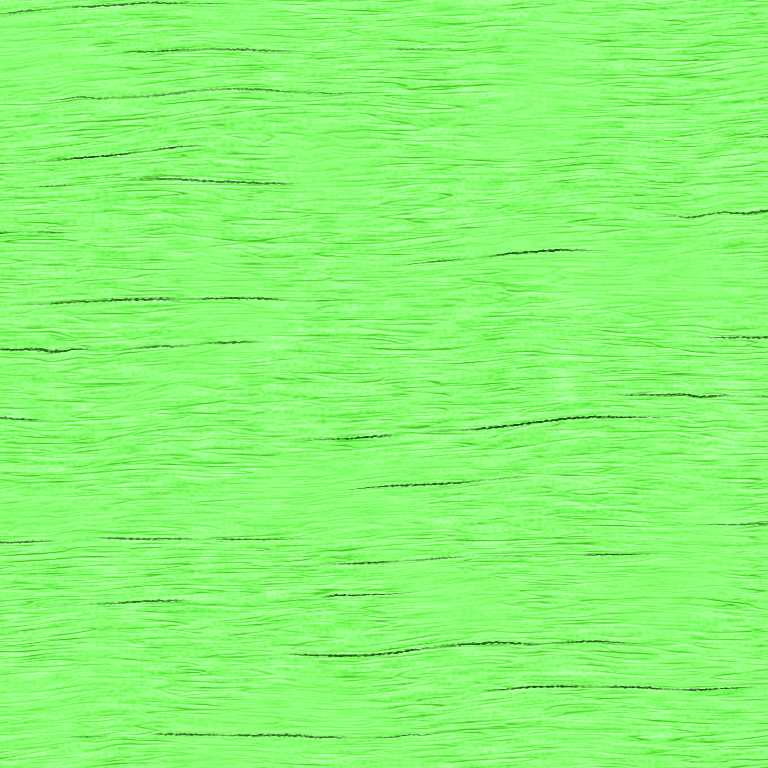
Give the GLSL for this texture, as a Shadertoy shader.

```glsl
// Green painted wood: fine horizontal fibres with a few thin dark cracks

vec2 hash2(vec2 c) {
    vec3 q = fract(c.xyx * vec3(0.1031, 0.1030, 0.0973));
    q += dot(q, q.yzx + 33.33);
    return fract((q.xx + q.yz) * q.zy);
}

float cornerSlope(vec2 cell, vec2 offset) {
    float angle = 6.2832 * hash2(cell).x;
    return dot(vec2(cos(angle), sin(angle)), offset);
}

// Gradient noise, roughly -0.7 to 0.7
float noise(vec2 p) {
    vec2 i = floor(p), f = p - i;
    vec2 u = f * f * f * (f * (f * 6.0 - 15.0) + 10.0);
    vec2 e = vec2(1.0, 0.0);
    return mix(mix(cornerSlope(i, f), cornerSlope(i + e, f - e), u.x),
               mix(cornerSlope(i + e.yx, f - e.yx), cornerSlope(i + 1.0, f - 1.0), u.x), u.y);
}

// Bend the straight grain; a few spots curl more strongly
vec2 bendGrain(vec2 p) {
    float curl = 0.001 + 0.005 * smoothstep(0.25, 0.5, noise(p * vec2(6.0, 9.0) + 31.0));
    p.y -= 0.03 * p.x;
    p.y += 0.026 * noise(p * vec2(2.5, 4.0) + 5.0);
    p.y += 0.006 * noise(p * vec2(7.0, 14.0) + 13.0);
    p.y += curl * noise(p * vec2(24.0, 32.0));
    return p;
}

// Thin grooves of even width along one level of a stretched noise
float groove(vec2 p, vec2 stretch) {
    vec2 q = p * stretch + 17.0;
    float level = noise(q) - 0.09;
    float steepness = abs(noise(q + vec2(0.0, 0.06)) - 0.09 - level) / 0.06;
    float away = abs(level) / (stretch.y * max(steepness, 0.35));
    float depth = smoothstep(-0.2, 0.25, noise(p * stretch * vec2(1.6, 0.6) + 47.0));
    return depth * (1.0 - smoothstep(0.0003, 0.0013, away));
}

float allGrooves(vec2 p) {
    float deep = max(groove(p, vec2(4.0, 75.0)), 0.9 * groove(p + 3.0, vec2(6.0, 105.0)));
    return max(deep, 0.8 * groove(p + 7.0, vec2(9.0, 140.0)));
}

// Long ragged cracks, one per horizontal band, wrapping at the sides
float cracks(vec2 p, float pixel) {
    float cover = 0.0;
    for (float i = 0.0; i < 18.0; i++) {
        vec2 place = hash2(vec2(i, 3.0)), shape = hash2(vec2(i, 11.0));
        float x = fract(p.x - place.x + 0.5) - 0.5;
        float y = (i + 0.2 + 0.6 * place.y) / 18.0 + (shape.y - 0.5) * 0.03 * x;
        y += 0.003 * noise(vec2(x * 9.0, i * 7.3)) + 0.0007 * noise(vec2(x * 120.0, i * 3.7));
        float taper = 1.0 - abs(x) / mix(0.12, 0.32, shape.x);
        float chips = noise(vec2(x * 220.0, p.y * 400.0));
        float width = 0.0011 * min(2.0 * taper, 1.0) * (1.0 + 1.6 * chips);
        float gap = smoothstep(-0.35, 0.1, noise(vec2(x * 11.0, i * 9.7 + 0.4)));
        float edge = clamp((width - abs(p.y - y)) / pixel + 0.5, 0.0, 1.0);
        cover = max(cover, edge * gap * smoothstep(0.0, 0.3, taper) * mix(0.6, 1.0, shape.y));
    }
    return cover;
}

void mainImage(out vec4 fragColor, in vec2 fragCoord) {
    vec2 uv = fragCoord / iResolution.xy;
    vec2 p = bendGrain(uv);

    // Worn smooth patches lower the relief
    float relief = mix(0.6, 1.15, smoothstep(-0.35, 0.0, noise(uv * vec2(5.0, 7.0) + 60.0)));

    // Fibres from coarse to fine, ending in grit
    float tone = 0.6 * noise(p * vec2(6.0, 105.0));
    tone += 1.6 * noise(p * vec2(10.0, 190.0) + 9.0);
    tone += 1.6 * noise(p * vec2(32.0, 250.0) + 23.0);
    float grit = noise(p * vec2(170.0, 250.0) + 71.0);
    tone += 1.2 * grit;

    // Dark gritty grooves with a lit lower lip
    tone -= (2.1 + 1.5 * grit) * allGrooves(p);
    tone += 1.3 * allGrooves(p + vec2(0.0, 0.0022));
    tone = clamp(tone * relief + 0.15, -3.0, 2.2);

    // Paint colour, green falling off only in the shadows
    float shade = max(1.0 - tone, 0.0);
    vec3 paint = vec3(0.54 + 0.08 * tone, 1.0 - 0.0038 * shade * shade * shade, 0.45 + 0.1 * tone);

    float crack = cracks(p, 1.0 / iResolution.y);
    fragColor = vec4(mix(paint, vec3(0.08, 0.19, 0.04), 0.9 * crack), 1.0);
}
```
